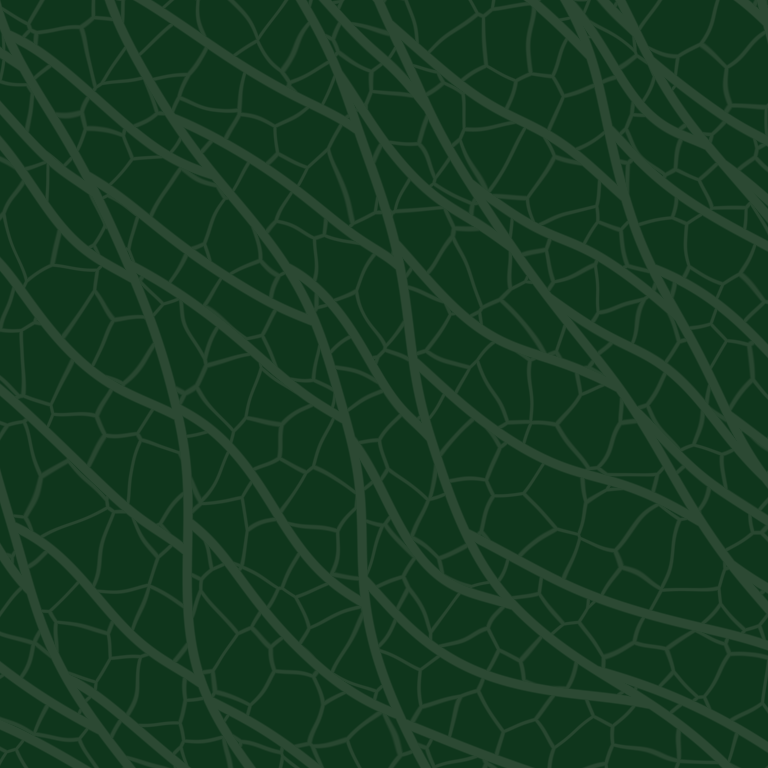
Write a WebGL 1 fragment shader that draws this pattern.

```glsl
precision highp float;

uniform vec2 u_resolution;

#define LEAF_COLOR vec3(0.06, 0.21, 0.11)
#define VEIN_COLOR vec3(0.172, 0.288, 0.2)
#define RIB_SPACING 0.19
#define BRANCH_SPACING 0.18
#define BRANCH_DROP 0.21
#define RIB_SWAY 0.26
#define RIB_WIDTH 0.0122
#define VEINLET_WIDTH 0.005
#define VEINLET_SCALE vec2(15.5, 12.0)
#define VEINLET_SHADE 0.86
#define SOFTNESS 0.0014
#define TAU 6.2831853

float hash1(vec2 p) {
  return fract(sin(dot(p, vec2(127.1, 311.7))) * 43758.55);
}

vec2 hash2(vec2 p) {
  return vec2(hash1(p), hash1(p + vec2(41.3, 17.9)));
}

float gradientNoise(vec2 p) {
  vec2 i = floor(p), f = fract(p);
  vec2 w = f * f * f * (f * (f * 6.0 - 15.0) + 10.0);
  float corner[4];
  for (int k = 0; k < 4; k++) {
    vec2 o = vec2(mod(float(k), 2.0), floor(float(k) * 0.5));
    float a = TAU * hash1(i + o);
    corner[k] = dot(vec2(cos(a), sin(a)), f - o);
  }
  return mix(mix(corner[0], corner[1], w.x), mix(corner[2], corner[3], w.x), w.y);
}

vec2 warp(vec2 p, float frequency, float amount) {
  vec2 q = p * frequency;
  return p + amount * vec2(gradientNoise(q), gradientNoise(q + 17.3));
}

// Leaf coordinates: x counts ribs, y runs down the leaf
vec2 flow(vec2 p) {
  p = warp(p, 2.3, 0.08);
  float lean = 0.25 + 0.4 * p.x;
  return vec2((p.x + lean * (p.y - 0.5)) / RIB_SPACING, -p.y);
}

float ribLine(float index, float y) {
  return index + RIB_SWAY * sin(6.0 * y + TAU * hash1(vec2(index, 3.0)));
}

// Position within one column: x across from rib to rib, y counts branches
vec2 columnCoords(vec2 p, float column) {
  vec2 q = flow(p);
  float left = ribLine(column, q.y), right = ribLine(column + 1.0, q.y);
  float across = (q.x - left) / (right - left);
  float phase = hash1(vec2(column, 8.0));
  float bend = across + 0.07 * sin(TAU * (across + phase));
  return vec2(across, (q.y - BRANCH_DROP * bend) / BRANCH_SPACING + 7.0 * phase);
}

float branchLine(float column, float row) {
  return row + 0.5 * (hash1(vec2(column, row)) - 0.5);
}

// Distance to the nearest rib or branch, and the id of the enclosing cell
float ribDistance(vec2 p, out vec2 cell) {
  vec2 q = flow(p);
  float column = floor(q.x);
  if (q.x < ribLine(column, q.y)) column -= 1.0;
  else if (q.x > ribLine(column + 1.0, q.y)) column += 1.0;

  vec2 c = columnCoords(p, column);
  float row = floor(c.y);
  if (c.y < branchLine(column, row)) row -= 1.0;
  else if (c.y > branchLine(column, row + 1.0)) row += 1.0;
  cell = vec2(column, row);

  // Slopes turn cell coordinates into canvas distance
  vec2 e = vec2(0.001, 0.0);
  vec2 dx = (columnCoords(p + e.xy, column) - c) / e.x;
  vec2 dy = (columnCoords(p + e.yx, column) - c) / e.x;
  float toRib = min(c.x, 1.0 - c.x) / length(vec2(dx.x, dy.x));
  float toBranch = min(c.y - branchLine(column, row), branchLine(column, row + 1.0) - c.y);
  return min(toRib, toBranch / length(vec2(dx.y, dy.y)));
}

vec2 site(vec2 id) {
  return 0.5 + 0.8 * (hash2(id) - 0.5);
}

// Distance to the Voronoi borders that form the fine veinlets
float veinletDistance(vec2 p, vec2 cell) {
  p = warp(p, 13.0, 0.016);
  vec2 q = mat2(0.88, 0.47, -0.47, 0.88) * p * VEINLET_SCALE + 40.0 * hash2(cell + 5.5);
  vec2 i = floor(q), f = fract(q), nearest = vec2(0.0), nearestId = vec2(0.0);
  float best = 9.0;
  for (int y = -1; y <= 1; y++) for (int x = -1; x <= 1; x++) {
    vec2 o = vec2(x, y), r = o + site(i + o) - f;
    if (dot(r, r) < best) { best = dot(r, r); nearest = r; nearestId = o; }
  }
  float d = 9.0;
  for (int y = -2; y <= 2; y++) for (int x = -2; x <= 2; x++) {
    vec2 o = nearestId + vec2(x, y), r = o + site(i + o) - f, n = r - nearest;
    if (dot(n, n) > 0.0001) d = min(d, dot(0.5 * (r + nearest), n) / length(n * VEINLET_SCALE));
  }
  return d;
}

float stroke(float d, float width) {
  float aa = max(SOFTNESS, 0.7 / min(u_resolution.x, u_resolution.y));
  return 1.0 - smoothstep(0.5 * width - aa, 0.5 * width + aa, d);
}

void main() {
  vec2 p = gl_FragCoord.xy / min(u_resolution.x, u_resolution.y);
  vec2 cell;
  float ribs = stroke(ribDistance(p, cell), RIB_WIDTH);
  float veinlets = VEINLET_SHADE * stroke(veinletDistance(p, cell), VEINLET_WIDTH);
  gl_FragColor = vec4(mix(LEAF_COLOR, VEIN_COLOR, max(ribs, veinlets)), 1.0);
}
```
